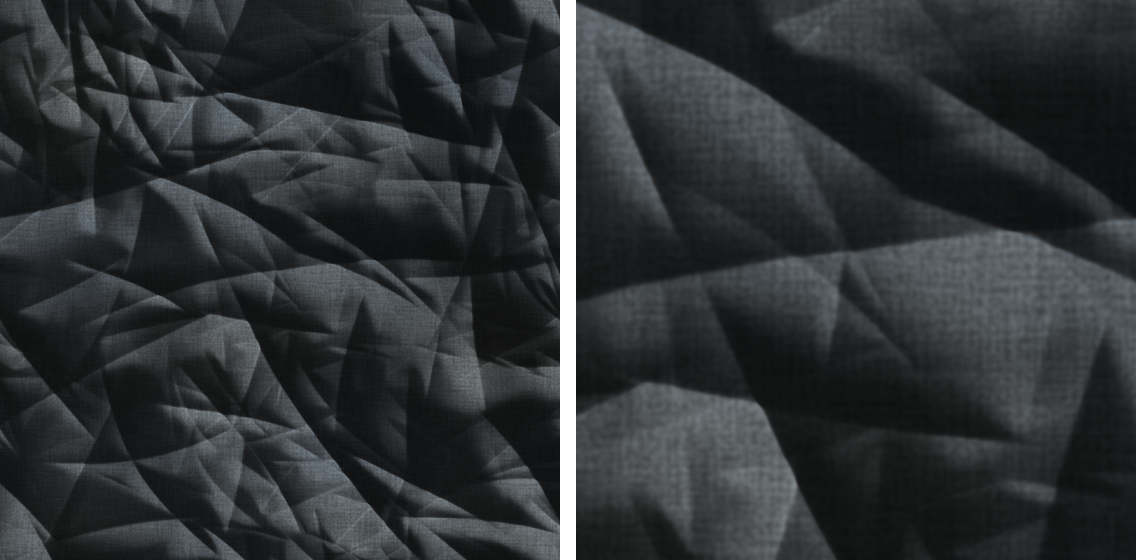
Left: the whole. Right: its middle third, enlarged.
This texture is drawn by a Shadertoy shader. Its source:

```glsl
// Crumpled dark glossy fabric: scattered fan-shaped folds are merged by a smooth
// maximum into a height field. Slope towards a low light sets the sheen, crest
// curvature adds thin highlights, and stretched gradient noise the woven threads.

const float TAU = 6.2832;
const vec2 LIGHT_DIR = vec2(-0.68, -0.73);
const vec3 CLOTH_TINT = vec3(0.935, 1.0, 1.045);
const float MID_TONE = 0.142;
const float CREST_RADIUS = 0.002;

vec2 hash2(vec2 p) {
    vec3 q = fract(p.xyx * vec3(0.1031, 0.1030, 0.0973));
    q += dot(q, q.yzx + 33.33);
    return fract((q.xx + q.yz) * q.zy);
}

vec2 direction(float angle) {
    return vec2(cos(angle), sin(angle));
}

float cornerSlope(vec2 cell, vec2 offset) {
    return dot(direction(TAU * hash2(cell + 57.0).x), offset);
}

// Gradient noise, roughly -0.7 to 0.7
float gradientNoise(vec2 p) {
    vec2 i = floor(p), f = fract(p);
    vec2 u = f * f * f * (f * (f * 6.0 - 15.0) + 10.0);
    vec2 e = vec2(1.0, 0.0);
    float low = mix(cornerSlope(i, f), cornerSlope(i + e, f - e), u.x);
    float high = mix(cornerSlope(i + e.yx, f - e.yx), cornerSlope(i + 1.0, f - 1.0), u.x);
    return mix(low, high, u.y);
}

// One crease, pinched at one end and fanning out towards the other
float foldHeight(vec2 q, vec2 shape, float crest) {
    vec2 axis = direction(TAU * shape.x);
    float along = dot(q, axis);
    float bend = 0.45 * (shape.y - 0.5);
    float across = dot(q, vec2(-axis.y, axis.x)) + bend * along * along;
    float width = mix(0.06, 0.30, smoothstep(-0.9, 0.8, along));
    float dist = sqrt(across * across + crest * crest) - crest;
    float window = smoothstep(0.0, 0.75, 1.0 - dot(q, q));
    return width * exp(-dist / width) * window;
}

// Smooth maximum of three random folds per cell
float foldLayer(vec2 uv, float scale, float seed) {
    const float SHARPNESS = 70.0;
    vec2 p = uv * scale + seed;
    vec2 base = floor(p);
    float total = 0.0;
    for (int y = -1; y <= 1; y++) {
        for (int x = -1; x <= 1; x++) {
            for (int k = 0; k < 3; k++) {
                vec2 cell = base + vec2(x, y);
                vec2 key = cell + float(k) * 19.0;
                vec2 q = p - cell - hash2(key);
                float h = 0.0;
                if (dot(q, q) < 1.0) h = foldHeight(q, hash2(key + 7.3), CREST_RADIUS * scale);
                total += exp(SHARPNESS * h);
            }
        }
    }
    return log(total) / (SHARPNESS * scale);
}

float clothHeight(vec2 uv) {
    vec2 warp = vec2(gradientNoise(uv * 3.5 + 4.0), gradientNoise(uv * 3.5 + 31.0));
    vec2 p = uv + 0.018 * warp;
    float fineAmount = smoothstep(-0.4, 0.3, gradientNoise(uv * 2.3 + 12.0));
    float h = foldLayer(p, 1.9, 23.0);
    h += 0.85 * foldLayer(p, 3.7, 61.0);
    h += 0.6 * fineAmount * foldLayer(p, 7.0, 97.0);
    return h + 0.03 * gradientNoise(uv * 2.6 + 45.0);
}

// x: slope facing the light, y: crest (positive) or valley (negative) bend
vec2 reliefAt(vec2 uv, float stepSize) {
    vec2 e = vec2(stepSize, 0.0);
    float right = clothHeight(uv + e), left = clothHeight(uv - e);
    float up = clothHeight(uv + e.yx), down = clothHeight(uv - e.yx);
    float bend = 4.0 * clothHeight(uv) - right - left - up - down;
    float facing = -0.5 * dot(vec2(right - left, up - down), LIGHT_DIR);
    return vec2(facing, bend) / stepSize;
}

// Horizontal and vertical threads of uneven thickness
float weave(vec2 uv) {
    float weft = gradientNoise(uv * vec2(24.0, 250.0));
    float warp = gradientNoise(uv * vec2(250.0, 24.0) + 80.0);
    float nap = gradientNoise(uv * 240.0 + 150.0);
    return 0.8 * (weft + warp) + nap;
}

void mainImage(out vec4 fragColor, in vec2 fragCoord) {
    vec2 uv = fragCoord / iResolution.y;

    // Sheen: soft saturation keeps deep shadows and bright flanks in range
    vec2 relief = reliefAt(uv, 0.002);
    float facing = 1.35 * relief.x;
    float sheen = facing / sqrt(1.0 + facing * facing);
    float tone = MID_TONE * exp(sheen * (sheen > 0.0 ? 1.2 : 0.8));

    // Thin gloss along crests, darker valleys
    float crest = clamp(relief.y, 0.0, 1.6);
    tone += 0.10 * crest * smoothstep(-0.7, 0.6, sheen);
    tone *= 1.0 - 0.3 * clamp(-relief.y, 0.0, 1.0);

    // Broad tonal drift and thread texture
    tone *= 1.0 + 0.25 * gradientNoise(uv * 2.0 + 70.0);
    tone *= 1.0 + 0.18 * weave(uv);

    // Cool tint, bluer in some areas
    float blueShift = 0.07 * gradientNoise(uv * 4.0 + 110.0);
    vec3 color = tone * (CLOTH_TINT + blueShift * vec3(-0.6, 0.0, 1.0));
    fragColor = vec4(clamp(color, 0.0, 1.0), 1.0);
}
```
